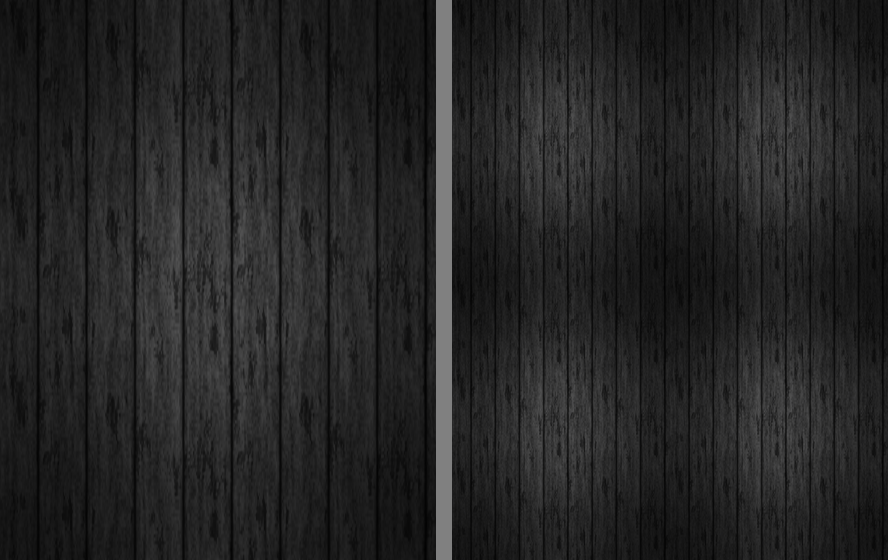
Left: one tile. Right: repeated 2 by 2.
This texture is drawn by a Shadertoy shader. Its source:

```glsl
#define PLANKS 9.0
#define VARIANTS 4.0
#define GRAIN_REPEATS 3.0
#define SEAM_PHASE 0.788
#define SEAM_WIDTH 0.026
#define SEAM_DARKNESS 0.72
#define GRAIN_CONTRAST 0.95
#define STAIN_DEPTH 0.36
#define STAIN_DENSITY 0.34
#define EDGE_LIGHT 0.56
#define WOOD_COLOR vec3(0.238, 0.238, 0.239)

const float TAU = 6.28318;

float hash(vec2 p) {
    vec3 q = fract(p.xyx * 0.1031);
    q += dot(q, q.yzx + 33.33);
    return fract((q.x + q.y) * q.z);
}

// Value noise that wraps vertically after a whole number of rows
float grainNoise(vec2 p, float rows, float seed) {
    vec2 i = floor(p), f = fract(p);
    f = f * f * (3.0 - 2.0 * f);
    float x = i.x + seed * 97.0;
    float y0 = mod(i.y, rows), y1 = mod(i.y + 1.0, rows);
    float low = mix(hash(vec2(x, y0)), hash(vec2(x + 1.0, y0)), f.x);
    float high = mix(hash(vec2(x, y1)), hash(vec2(x + 1.0, y1)), f.x);
    return mix(low, high, f.y);
}

// Cellular noise: scattered ragged stains, in some of the cells only
float stainMask(vec2 p, float rows, float seed, float ragged) {
    float mask = 0.0;
    for (int j = -1; j <= 1; j++) {
        for (int i = -1; i <= 1; i++) {
            vec2 cell = floor(p) + vec2(i, j);
            vec2 key = vec2(cell.x + seed * 53.0, mod(cell.y, rows));
            vec2 center = cell + vec2(hash(key + 11.0), hash(key + 29.0));
            float radius = mix(0.25, 0.6, hash(key + 47.0));
            float dist = length(p - center) / radius + ragged;
            float present = step(1.0 - STAIN_DENSITY, hash(key + 71.0));
            mask = max(mask, present * (1.0 - smoothstep(0.0, 1.25, dist)));
        }
    }
    return mask;
}

// Brightness of the wood, around one; p.y spans one grain repeat
float woodTone(vec2 p, float seed) {
    // Wavy fibres
    p.x += 0.018 * sin(TAU * p.y + seed * 2.1)
         + 0.007 * sin(TAU * 4.0 * p.y + seed * 4.7 + p.x * 6.0);

    float broad  = grainNoise(p * vec2(3.0, 2.0), 2.0, seed + 1.0);
    float groove = grainNoise(p * vec2(17.0, 1.0), 1.0, seed + 11.0);
    float streak = grainNoise(p * vec2(13.0, 4.0), 4.0, seed + 21.0);
    float fiber  = grainNoise(p * vec2(24.0, 13.0), 13.0, seed + 31.0);
    float pore   = grainNoise(p * vec2(36.0, 54.0), 54.0, seed + 41.0);

    float grain = 0.12 * broad + 0.3 * groove + 0.26 * streak
                + 0.32 * fiber + 0.36 * pore - 0.68;
    float tone = 1.0 + GRAIN_CONTRAST * grain;

    // Pale worn flecks
    float fleck = grainNoise(p * vec2(8.0, 5.0), 5.0, seed + 51.0);
    tone += 0.14 * smoothstep(0.68, 0.95, fleck);

    // Dark stains, broken up along the fibres
    float ragged = 1.5 * (fiber - 0.5) + 1.2 * (streak - 0.5) + 0.9 * (pore - 0.5);
    return tone * (1.0 - STAIN_DEPTH * stainMask(p * vec2(3.0, 5.0), 5.0, seed, ragged));
}

void mainImage(out vec4 fragColor, in vec2 fragCoord) {
    vec2 uv = fragCoord / iResolution.xy;

    // Planks: the last one gets a grain of its own so neighbours differ
    float across = uv.x * PLANKS - SEAM_PHASE;
    float id = mod(floor(across), PLANKS);
    float seed = mod(id, VARIANTS) + VARIANTS * step(PLANKS - 1.0, id);
    vec2 p = vec2(fract(across), uv.y * GRAIN_REPEATS);

    float tone = woodTone(p, seed) * mix(0.95, 1.05, hash(vec2(seed, 7.0)));

    // Seams: a thin line in a soft shadow, with a faint bevel
    float pixel = PLANKS / iResolution.x;
    float wear = grainNoise(vec2(p.x * 4.0, p.y * 14.0), 14.0, seed + 61.0) - 0.5;
    float edge = min(p.x, 1.0 - p.x);
    float bevel = (edge - 0.085) / 0.025;
    tone *= mix(0.8, 1.0, smoothstep(0.0, 0.11, edge + 0.05 * wear));
    tone += 0.05 * exp(-bevel * bevel);
    tone *= 1.0 - SEAM_DARKNESS * (1.0 - smoothstep(0.0, SEAM_WIDTH + pixel, edge + 0.008 * wear));

    // Periodic light, brightest in the middle
    vec2 glow = mix(vec2(EDGE_LIGHT), vec2(1.0), 0.5 - 0.5 * cos(TAU * uv));
    fragColor = vec4(WOOD_COLOR * tone * glow.x * glow.y, 1.0);
}
```
